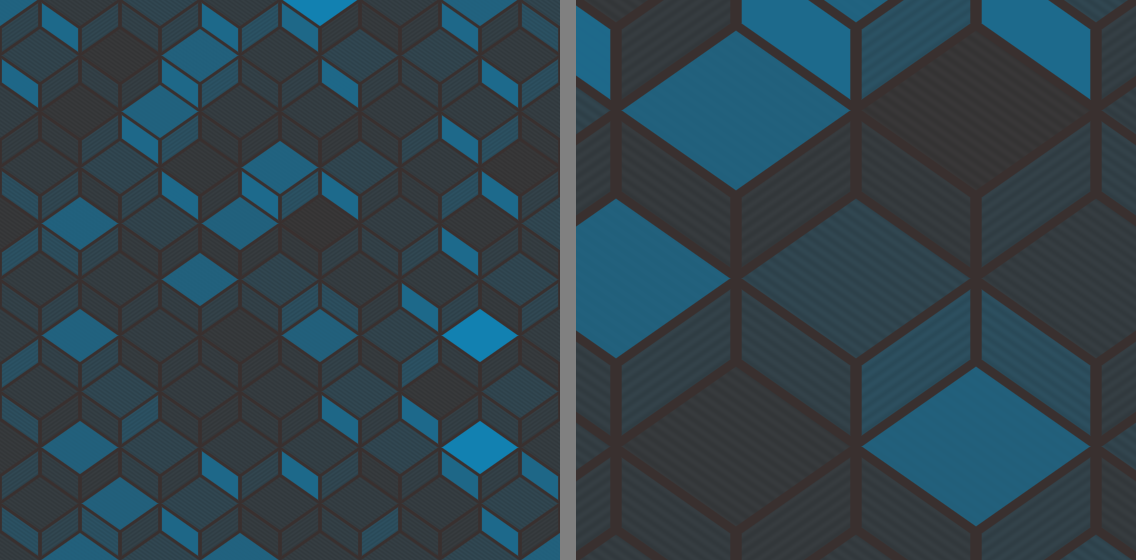
Left: the whole. Right: its middle third, enlarged.
Reproduce this pattern procedurally as a Shadertoy shader.

```glsl
// Stacked isometric cubes on a staggered grid, lit at random in steps of blue.
// Each point finds its cube, then its face; the distance to the face edge draws
// the brown joints, and a hash of cube and face picks the glow of that face.

const float COLUMNS = 7.0;            // cubes across
const float ROWS = 10.0;              // staggered rows down
const float TOP_INSET = 0.0020;       // joint margin around top faces
const float SIDE_INSET = 0.0034;      // joint margin around side faces
const float LIFT = 0.0009;            // small upward offset of the grid
const float STRIPES = 7.0;            // hairlines per side-face height
const float STRIPE_DEPTH = 0.045;     // darkening of the hairlines
const float GLOW_JITTER = 0.045;      // spread of glow within one step
const vec3 JOINT = vec3(0.225, 0.188, 0.184);
const vec3 UNLIT = vec3(0.213, 0.208, 0.210);
const vec3 LIT = vec3(0.070, 0.505, 0.695);

const int TOP = 0;
const int LEFT = 1;
const int RIGHT = 2;

// Integer hash of cube and face, 0 to 1
float hash(ivec2 cube, int salt) {
    uint n = uint(cube.x + 64) * 1597334677u
           ^ uint(cube.y + 64) * 3812015801u
           ^ uint(salt + 1) * 2798796415u;
    n = (n ^ (n >> 16)) * 2146121005u;
    n = (n ^ (n >> 15)) * 2221713035u;
    return float((n ^ (n >> 16)) >> 8) / 16777216.0;
}

// Stepped brightness: rises at each chance threshold
float faceGlow(ivec2 cube, int face) {
    float pick = hash(cube, face);
    float glow;
    if (face == TOP)
        glow = 0.02 + dot(step(vec4(0.16, 0.45, 0.73, 0.955), vec4(pick)),
                          vec4(0.07, 0.10, 0.39, 0.42));
    else if (face == LEFT)
        glow = 0.07 + dot(step(vec3(0.35, 0.62, 0.76), vec3(pick)),
                          vec3(0.05, 0.20, 0.36));
    else
        glow = 0.07 + dot(step(vec3(0.35, 0.65, 0.82), vec3(pick)),
                          vec3(0.05, 0.07, 0.14));
    return glow + GLOW_JITTER * (hash(cube, face + 3) - 0.5);
}

void mainImage(out vec4 fragColor, in vec2 fragCoord) {
    float pixel = 1.0 / iResolution.y;
    vec2 uv = fragCoord * pixel - vec2(0.0, LIFT);

    // Grid units: cube width 1, side-face height 1, row spacing 2
    vec2 scale = vec2(COLUMNS, 2.0 * ROWS);
    vec2 p = uv * scale;

    // Hexagonal cell: the lower row owns everything below its top edges
    float row = floor(p.y * 0.5);
    float shift = 0.5 * mod(row, 2.0);
    float across = abs(fract(p.x - shift + 0.5) - 0.5);
    if (p.y - 2.0 * row > 1.0 - 2.0 * across) {
        row += 1.0;
        shift = 0.5 - shift;
    }
    float column = floor(p.x - shift + 0.5);
    vec2 d = p - vec2(column + shift, 2.0 * row);
    float u = abs(d.x);

    // Face, and distance to its nearest edge in canvas units
    float slope = 2.0 * scale.x / scale.y;
    float slantScale = inversesqrt(1.0 + slope * slope) / scale.y;
    int face = TOP;
    float inside = (1.0 - 2.0 * u - abs(d.y)) * slantScale - TOP_INSET;
    if (d.y < 2.0 * u - 1.0) {
        face = d.x < 0.0 ? LEFT : RIGHT;
        float slant = min(d.y + 2.0 - 2.0 * u, 2.0 * u - 1.0 - d.y) * slantScale;
        float upright = min(u, 0.5 - u) / scale.x;
        inside = min(slant, upright) - SIDE_INSET;
    }

    // Face colour with hairlines along its slant, fading on lit faces
    float glow = faceGlow(ivec2(int(column), int(row)), face);
    float along = d.y + (face == RIGHT ? -2.0 : 2.0) * d.x;
    float hairline = sin(6.2831853 * STRIPES * along);
    vec3 color = mix(UNLIT, LIT, clamp(glow, 0.0, 1.0));
    color *= 1.0 + STRIPE_DEPTH * hairline * (1.0 - smoothstep(0.2, 0.7, glow));

    // Joints
    color = mix(JOINT, color, smoothstep(-0.75 * pixel, 0.75 * pixel, inside));
    fragColor = vec4(color, 1.0);
}
```
